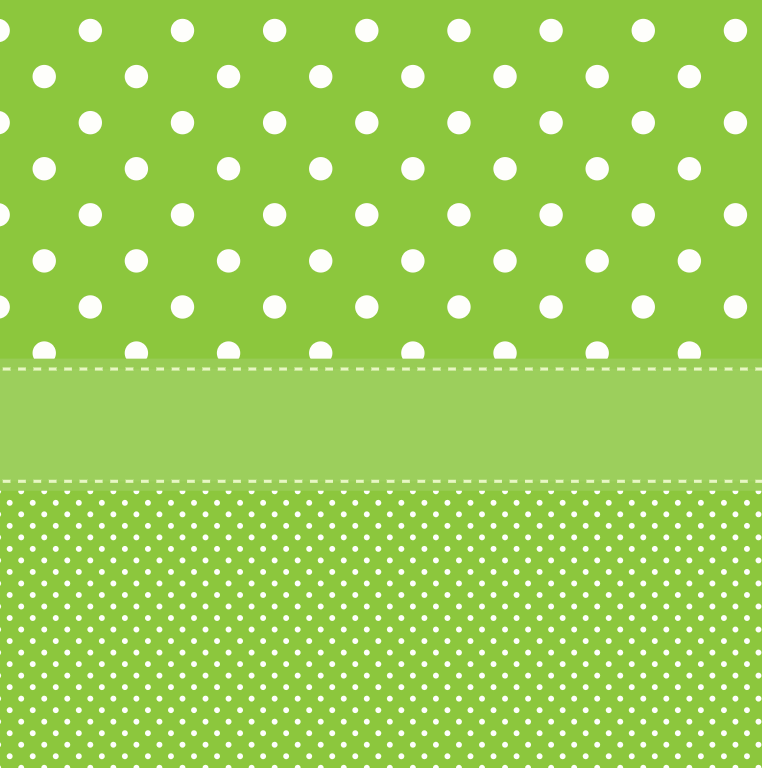
A WebGL 1 fragment shader for this pattern:

```glsl
precision highp float;

uniform vec2 u_resolution;

// Colours
const vec3 LEAF_GREEN = vec3(0.55, 0.78, 0.24);
const vec3 RIBBON_GREEN = vec3(0.612, 0.81, 0.36);
const vec3 HEM_GREEN = vec3(0.595, 0.80, 0.335);
const vec3 DOT_WHITE = vec3(0.995, 0.995, 0.985);
const vec3 STITCH_CREAM = vec3(0.91, 0.97, 0.77);

// Layout, in units of canvas height
const vec2 DOT_ANCHOR = vec2(0.1176, 0.9603);
const float DOT_SPACING = 0.12;
const float DOT_RADIUS = 0.0152;
const float SMALL_SCALE = 0.25;

const float RIBBON_TOP = 0.533;
const float RIBBON_BOTTOM = 0.361;

const float STITCH_TOP = 0.5195;
const float STITCH_BOTTOM = 0.3733;
const float STITCH_PERIOD = 0.02;
const float STITCH_CENTER = 0.0086;
const vec2 STITCH_HALF = vec2(0.005, 0.002);

// Coverage of a shape from its signed distance
float fill(float dist, float pixel) {
    return clamp(0.5 - dist / pixel, 0.0, 1.0);
}

// Coverage of the strip between two heights
float strip(float y, float low, float high, float pixel) {
    return fill(max(low - y, y - high), pixel);
}

// Distance to the nearest point of a square grid
float gridDistance(vec2 p, float spacing) {
    return length((fract(p / spacing + 0.5) - 0.5) * spacing);
}

// Polka dots: two grids, shifted by half a cell
float polkaDots(vec2 p, float scale, float pixel) {
    float spacing = DOT_SPACING * scale;
    vec2 q = p - DOT_ANCHOR;
    float nearest = min(gridDistance(q, spacing),
                        gridDistance(q + 0.5 * spacing, spacing));
    return fill(nearest - DOT_RADIUS * scale, pixel);
}

// A dashed seam at the given height
float seam(vec2 p, float height, float pixel) {
    float x = fract((p.x - STITCH_CENTER) / STITCH_PERIOD + 0.5) - 0.5;
    vec2 d = abs(vec2(x * STITCH_PERIOD, p.y - height)) - STITCH_HALF;
    return fill(max(d.x, d.y), pixel);
}

void main() {
    float pixel = 1.0 / u_resolution.y;
    vec2 p = gl_FragCoord.xy * pixel;

    // Large dots above the ribbon, small dots below
    float scale = p.y > 0.5 * (RIBBON_TOP + RIBBON_BOTTOM) ? 1.0 : SMALL_SCALE;
    vec3 color = mix(LEAF_GREEN, DOT_WHITE, polkaDots(p, scale, pixel));

    // Ribbon with slightly deeper hems
    float inner = strip(p.y, STITCH_BOTTOM, STITCH_TOP, pixel);
    vec3 ribbon = mix(HEM_GREEN, RIBBON_GREEN, inner);
    color = mix(color, ribbon, strip(p.y, RIBBON_BOTTOM, RIBBON_TOP, pixel));

    // Stitching
    float stitches = max(seam(p, STITCH_TOP, pixel), seam(p, STITCH_BOTTOM, pixel));
    color = mix(color, STITCH_CREAM, stitches);

    gl_FragColor = vec4(color, 1.0);
}
```
